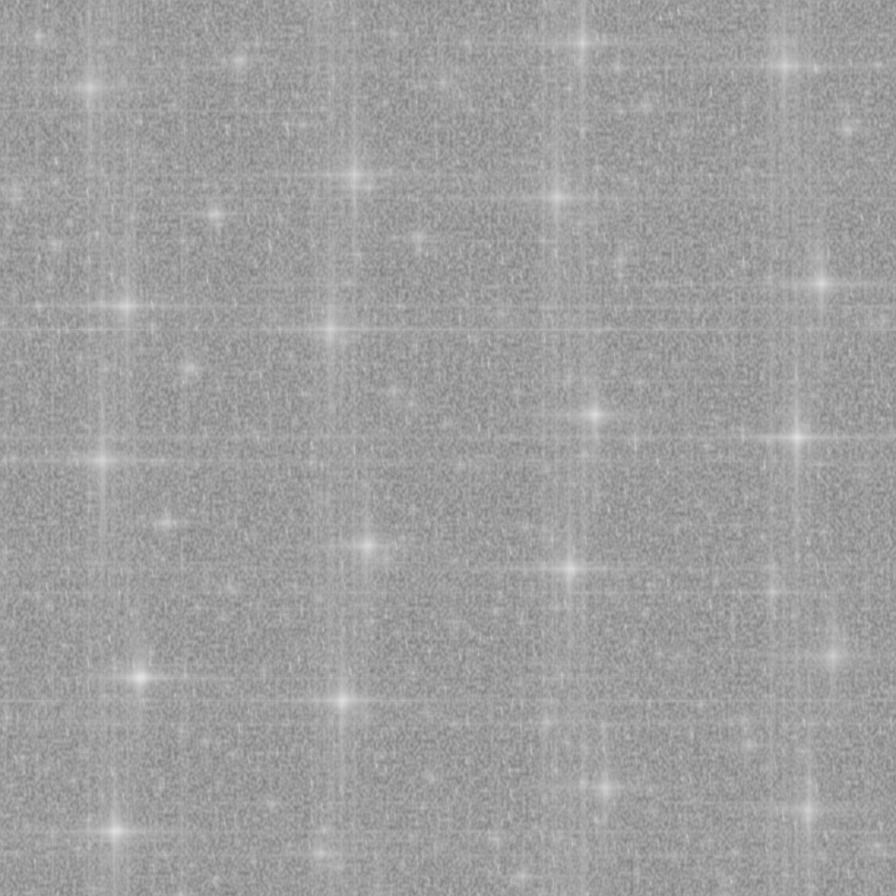
Write a WebGL 2 fragment shader that draws this pattern.

```glsl
#version 300 es
precision highp float;

uniform vec2 u_resolution;
out vec4 outColor;

float hash(vec2 p) {
    vec3 q = fract(p.xyx * vec3(0.1031, 0.1030, 0.0973));
    q += dot(q, q.yzx + 33.33);
    return fract((q.x + q.y) * q.z);
}

float gradientDot(vec2 cell, vec2 offset) {
    float angle = 6.2832 * hash(cell);
    return dot(vec2(cos(angle), sin(angle)), offset);
}

float gradientNoise(vec2 p) {
    vec2 i = floor(p), f = fract(p);
    vec2 u = f * f * (3.0 - 2.0 * f);
    vec2 e = vec2(0.0, 1.0);
    return mix(mix(gradientDot(i, f), gradientDot(i + e.yx, f - e.yx), u.x),
               mix(gradientDot(i + e.xy, f - e.xy), gradientDot(i + e.yy, f - e.yy), u.x), u.y);
}

// Round core with a horizontal and a vertical ray
float star(vec2 d, float reach, float width) {
    d = abs(d);
    vec2 fade = max(1.0 - d / reach, 0.0);
    fade *= fade;
    vec2 ray = exp(-d.yx / width) * fade;
    float core = exp(-length(d) / (width * 1.5)) * fade.x * fade.y;
    return 0.45 * (ray.x + ray.y) + 0.7 * core;
}

// Stars on a skewed lattice; variation randomises their strength
float starLattice(vec2 p, vec2 origin, mat2 basis, float reach, float width, float variation) {
    vec2 nearest = floor(inverse(basis) * (p - origin) + 0.5);
    float sum = 0.0;
    for (int y = -1; y <= 1; y++)
    for (int x = -1; x <= 1; x++) {
        vec2 id = nearest + vec2(x, y);
        float strength = mix(1.0, pow(hash(id + 71.0), 2.0), variation);
        sum += strength * star(p - origin - basis * id, reach, width);
    }
    return sum;
}

float periodicDistance(float x, float origin, float period) {
    return abs(mod(x - origin + 0.5 * period, period) - 0.5 * period);
}

// Irregular thin lines across x, broken up along their length
float scatteredLines(float x, float along, float count, float seed) {
    float cell = floor(x * count), sum = 0.0;
    for (int k = -1; k <= 1; k++) {
        float id = cell + float(k);
        float center = (id + hash(vec2(id, seed))) / count;
        float broken = smoothstep(-0.35, 0.25, gradientNoise(vec2(along * 7.0, id * 3.7 + seed)));
        sum += hash(vec2(seed, id + 9.0)) * broken * exp(-abs(x - center) / 0.0016);
    }
    return sum;
}

// Full-length lines through the columns and rows of bright stars
float mainLines(vec2 p) {
    float sum = 0.0;
    for (int k = -2; k <= 1; k++) {
        float d = periodicDistance(p.x, 0.1276 + 0.0143 * float(k), 0.2539);
        sum += 0.8 * exp(-d / 0.002) + 0.1 * exp(-d / 0.012);
    }
    for (int k = 0; k < 2; k++) {
        float d = periodicDistance(p.y, 0.0716 - 0.026 * float(k), 0.1466);
        sum += 0.65 * exp(-d / 0.0018) + 0.1 * exp(-d / 0.01);
    }
    return sum;
}

// Short, slightly leaning vertical strokes
float strokes(vec2 p) {
    vec2 grid = p * vec2(85.0, 40.0);
    grid.y += hash(vec2(floor(grid.x), 5.0));
    vec2 id = floor(grid);
    vec2 jitter = vec2(hash(id + 13.0), hash(id + 29.0)) - 0.5;
    vec2 d = (fract(grid) - 0.5 - jitter * vec2(0.5, 0.35)) / vec2(85.0, 40.0);
    d.x += d.y * 0.12;
    float strength = pow(hash(id + 47.0), 2.5);
    return strength * exp(-abs(d.x) / 0.0011) * smoothstep(0.0085, 0.002, abs(d.y));
}

void main() {
    vec2 p = gl_FragCoord.xy / u_resolution.y;

    // Bright pairs, then denser and smaller generations
    mat2 wide = mat2(0.2539, 0.1466, -0.0130, 0.4154);
    float bright = starLattice(p, vec2(0.1276, 0.0716), wide, 0.19, 0.0058, 0.15)
                 + starLattice(p, vec2(0.1419, 0.6589), wide, 0.19, 0.0058, 0.15);
    float medium = starLattice(p, vec2(0.1875, 0.4180), mat2(0.2253, -0.0260, 0.0273, 0.1719), 0.07, 0.0037, 0.3);
    float small = starLattice(p, vec2(0.1276, 0.0716), mat2(0.0742, -0.0703, 0.0273, 0.1719), 0.05, 0.0030, 0.6);
    float tiny = starLattice(p, vec2(0.1276, 0.0716), mat2(0.0170, -0.0443, 0.0286, -0.0130), 0.026, 0.0020, 1.0);
    float stars = 0.23 * bright + 0.19 * medium + 0.15 * small + 0.14 * tiny;

    float lines = 0.055 * mainLines(p)
                + 0.055 * scatteredLines(p.x, p.y, 44.0, 3.0)
                + 0.050 * scatteredLines(p.y, p.x, 40.0, 17.0);

    // Fine grain, calmer where light gathers
    float grain = gradientNoise(p * vec2(283.0, 217.0)) + 0.5 * gradientNoise(p * vec2(151.0, 97.0) + 40.0);
    float calm = exp(-9.0 * (lines + stars));

    float light = lines + stars + 0.15 * strokes(p);
    float gray = 0.597 + 0.13 * grain * calm + 0.33 * (1.0 - exp(-light / 0.33));
    outColor = vec4(vec3(gray), 1.0);
}
```
